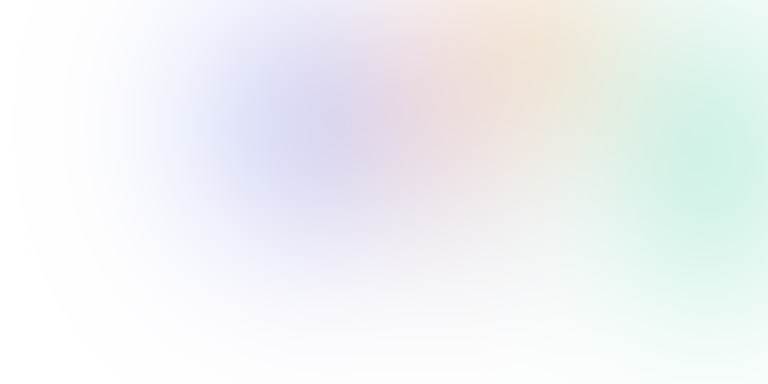
A Shadertoy shader for this background:

```glsl
const vec3 PAPER = vec3(0.999);

// Light absorbed at the heart of each glow
const vec3 BLUE_TINT   = vec3(0.108, 0.092, 0.016);
const vec3 PURPLE_TINT = vec3(0.036, 0.046, 0.016);
const vec3 PINK_TINT   = vec3(0.036, 0.085, 0.070);
const vec3 PEACH_TINT  = vec3(0.024, 0.072, 0.125);
const vec3 GREEN_TINT  = vec3(0.173, 0.047, 0.086);
const vec3 MIST_TINT   = vec3(0.031, 0.028, 0.020);

// Centre (xy) and radii (zw), in canvas heights
const vec4 BLUE_GLOW   = vec4(0.700, 0.675, 0.312, 0.380);
const vec4 PURPLE_GLOW = vec4(0.860, 0.670, 0.210, 0.390);
const vec4 PINK_GLOW   = vec4(1.107, 0.727, 0.260, 0.339);
const vec4 PEACH_GLOW  = vec4(1.406, 0.883, 0.286, 0.339);
const vec4 GREEN_GLOW  = vec4(1.854, 0.583, 0.339, 0.443);
const vec4 MIST_GLOW   = vec4(1.224, 0.400, 0.312, 0.312);

// Soft elliptical falloff
float glow(vec2 p, vec4 shape) {
    vec2 d = (p - shape.xy) / shape.zw;
    return exp(-dot(d, d));
}

void mainImage(out vec4 fragColor, in vec2 fragCoord) {
    // Keep the 2:1 layout on any canvas
    vec2 p = fragCoord / iResolution.xy * vec2(2.0, 1.0);

    // Overlapping tints absorb light from the pale ground
    vec3 absorbed = BLUE_TINT * glow(p, BLUE_GLOW)
                  + PURPLE_TINT * glow(p, PURPLE_GLOW)
                  + PINK_TINT * glow(p, PINK_GLOW)
                  + PEACH_TINT * glow(p, PEACH_GLOW)
                  + GREEN_TINT * glow(p, GREEN_GLOW)
                  + MIST_TINT * glow(p, MIST_GLOW);

    fragColor = vec4(PAPER - absorbed, 1.0);
}
```
